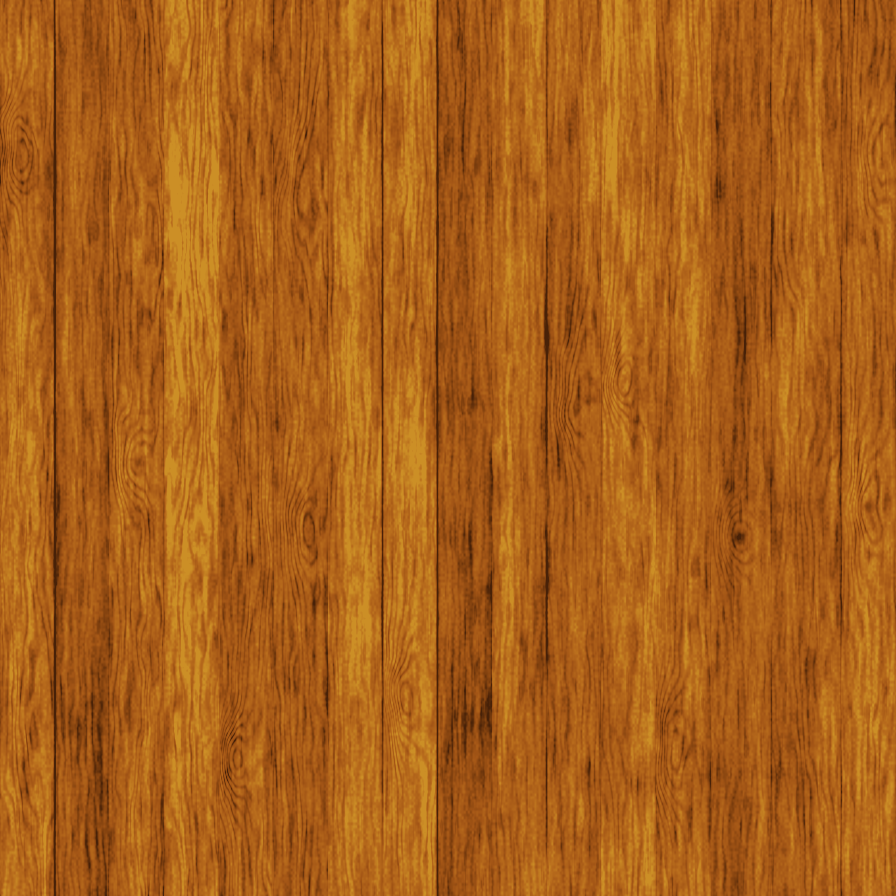
Reproduce this texture procedurally as a Shadertoy shader.

```glsl
// Sixteen upright planks of warm amber timber with flowing grain, oval knots and dark seams.

#define PLANKS 16
#define PLANK_WIDTH 0.061
#define RINGS_PER_PLANK 7.5
#define RING_DEPTH 0.38
#define FIBRE_DEPTH 0.62
#define TOOTH_DEPTH 0.20
#define BLOTCH_DEPTH 0.55
#define BAND_DEPTH 0.24
#define KNOT_CELLS 3
#define KNOT_CHANCE 0.42
#define SEAM_HALF_WIDTH 0.001

// Base lightness of each plank, left to right
const float plankTone[PLANKS] = float[PLANKS](
    0.72, 0.57, 0.73, 0.92, 0.74, 0.66, 0.78, 0.90,
    0.60, 0.73, 0.68, 0.90, 0.73, 0.60, 0.73, 0.74);

float hash(vec2 p) {
    vec3 q = fract(vec3(p.xyx) * 0.1031);
    q += dot(q, q.yzx + 33.33);
    return fract((q.x + q.y) * q.z);
}

float noise(vec2 p) {
    vec2 i = floor(p), f = fract(p);
    f = f * f * (3.0 - 2.0 * f);
    return mix(mix(hash(i), hash(i + vec2(1, 0)), f.x),
               mix(hash(i + vec2(0, 1)), hash(i + vec2(1, 1)), f.x), f.y);
}

float fbm(vec2 p) {
    float sum = 0.0, weight = 0.5;
    for (int i = 0; i < 4; i++) {
        sum += weight * noise(p);
        p = p * 2.03 + 17.3;
        weight *= 0.5;
    }
    return sum / 0.9375;
}

// Left edge of plank i; the planks near the right end are a little wider
float plankEdge(int i) {
    return float(i) * PLANK_WIDTH + 0.024 * smoothstep(13.4, 15.1, float(i));
}

// Lightness 0..1 to timber colour
vec3 woodColour(float t) {
    vec3 umber  = vec3(0.28, 0.13, 0.03);
    vec3 brown  = vec3(0.50, 0.25, 0.055);
    vec3 russet = vec3(0.64, 0.335, 0.085);
    vec3 amber  = vec3(0.72, 0.42, 0.11);
    vec3 gold   = vec3(0.80, 0.56, 0.15);
    float s = clamp(t, 0.0, 1.0) * 4.0;
    vec3 c = mix(umber, brown, clamp(s, 0.0, 1.0));
    c = mix(c, russet, clamp(s - 1.0, 0.0, 1.0));
    c = mix(c, amber, clamp(s - 2.0, 0.0, 1.0));
    return mix(c, gold, clamp(s - 3.0, 0.0, 1.0));
}

// Darkness of joint i at distance d and height y: few are open, most are faint
float seam(int i, float d, float y, float pixel) {
    float gap = smoothstep(0.35, 0.95, hash(vec2(float(i), 71.0)));
    float wear = smoothstep(0.3, 0.7, noise(vec2(float(i) * 9.7, y * 9.0)) + 0.35 * gap);
    float line = 1.0 - smoothstep(SEAM_HALF_WIDTH - pixel, SEAM_HALF_WIDTH + pixel, d);
    return line * mix(0.15, 0.7, gap) * wear + 0.13 * exp(-d / 0.005) * (0.3 + wear * 0.7);
}

void mainImage(out vec4 fragColor, in vec2 fragCoord) {
    vec2 p = fragCoord / iResolution.xy;
    float pixel = 1.0 / iResolution.x;

    // Plank under this point; u runs from -0.5 to 0.5 across it
    int plank = 0;
    for (int i = 1; i < PLANKS; i++) plank += int(step(plankEdge(i), p.x));
    float left = plankEdge(plank), right = plankEdge(plank + 1);
    float u = (p.x - left) / (right - left) - 0.5;
    float id = float(plank), shift = id * 13.7;

    // Knots: one possible oval in each vertical cell
    float oval = 0.0, core = 0.0;
    for (int k = 0; k < KNOT_CELLS; k++) {
        vec2 cell = vec2(id + 3.0, float(k) + 41.0);
        float present = step(hash(cell), KNOT_CHANCE);
        float height = (float(k) + 0.2 + 0.6 * hash(cell + 19.0)) / float(KNOT_CELLS);
        vec2 d = vec2(u - 0.35 * (hash(cell + 57.0) - 0.5), p.y - height);
        d.x += 0.2 * (noise(vec2(shift, p.y * 30.0)) - 0.5);
        vec2 e = d / vec2(0.32, mix(0.04, 0.075, hash(cell + 83.0)));
        oval = max(oval, present * exp(-dot(e, e)));
        vec2 c = d / vec2(0.10, 0.007);
        core = max(core, present * step(0.5, hash(cell + 97.0)) * exp(-dot(c, c)));
    }

    // Growth rings: contours of a wavering field that close around knots, broken by fibres
    float figure = hash(vec2(id, 29.0));
    float warp = fbm(vec2(u * 1.6 + shift, p.y * 5.0 + shift)) - 0.5;
    float wobble = noise(vec2(u * 5.0 + shift, p.y * 32.0)) - 0.5;
    float field = RINGS_PER_PLANK * u * (1.0 - oval) + 4.5 * oval
                + mix(2.0, 8.0, figure) * warp + 0.7 * wobble;
    float ring = pow(0.5 + 0.5 * cos(6.28318 * field), 2.0);
    ring = mix(ring, 0.375, smoothstep(0.35, 0.75, fwidth(field)));
    float patchiness = noise(vec2(u * 3.0 + shift, p.y * 6.0 + 5.0));
    ring *= mix(0.3, 1.0, patchiness) * mix(0.6, 1.0, figure) + 0.3 * oval;
    vec2 bent = vec2(p.x + 0.004 * warp, p.y + shift);
    ring *= 0.4 + 1.2 * noise(bent * vec2(200.0, 45.0) + 11.0);

    // Long fibres, short sharp pores and fine tooth
    float fibre = 0.30 * noise(bent * vec2(120.0, 6.0))
                + 0.45 * noise(bent * vec2(240.0, 16.0))
                + 0.25 * noise(bent * vec2(400.0, 60.0));
    float pores = smoothstep(0.66, 0.86, noise(bent * vec2(260.0, 34.0) + 7.0));
    float tooth = noise(p * vec2(430.0, 310.0)) - 0.5;

    // Uneven stain: blotches, long bands and dark smudges
    float blotch = 0.55 * fbm(vec2(u * 1.8 + shift, p.y * 4.0 + 31.0)) + 0.45 * fbm(p * vec2(14.0, 9.0) + 3.0);
    float band = noise(vec2(u * 3.0 + shift, p.y * 1.7 + shift)) - 0.5;
    float smudge = smoothstep(0.60, 0.82, fbm(vec2(u * 3.0 + shift, p.y * 15.0 + 60.0)));

    float tone = plankTone[plank] + BLOTCH_DEPTH * (blotch - 0.5) + BAND_DEPTH * band;
    tone += FIBRE_DEPTH * (fibre - 0.5) + TOOTH_DEPTH * tooth;
    tone -= RING_DEPTH * ring + 0.17 * pores + 0.18 * smudge + 0.5 * core;
    tone -= seam(plank, p.x - left, p.y, pixel) + seam(plank + 1, right - p.x, p.y, pixel);
    fragColor = vec4(woodColour(tone), 1.0);
}
```
